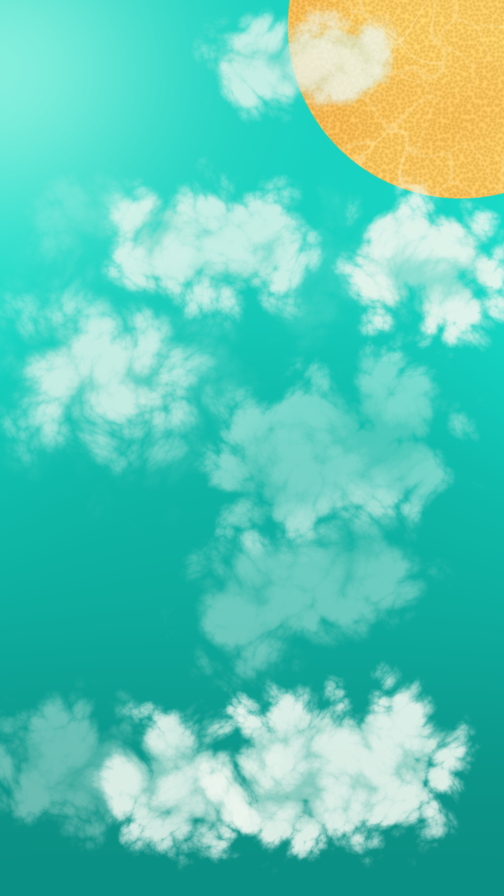
A Shadertoy shader for this background:

```glsl
// Teal sky with billowing clouds and a golden sun in the upper right corner.

#define CANVAS_HEIGHT 1.7778
#define SUN_CENTER vec2(0.914, 1.727)
#define SUN_RADIUS 0.343
#define SKY_LOW vec3(0.045, 0.565, 0.52)
#define SKY_MID vec3(0.055, 0.69, 0.63)
#define SKY_HIGH vec3(0.09, 0.82, 0.75)
#define GLOW_COLOR vec3(0.66, 0.97, 0.90)
#define CLOUD_SHADE vec3(0.76, 0.90, 0.85)
#define CLOUD_LIGHT vec3(0.92, 0.96, 0.93)
#define BILLOW_SCALE 10.0
#define RAGGEDNESS 1.9
#define CLOUD_COUNT 12

// Each cloud is a segment from xy to zw, roughened by noise.
const vec4 cloudSpine[CLOUD_COUNT] = vec4[](
    vec4(0.14, 1.05, 0.32, 1.03), vec4(0.16, 1.34, 0.30, 1.33),
    vec4(0.62, 1.23, 0.70, 1.25), vec4(0.50, 1.645, 0.70, 1.655),
    vec4(0.33, 1.295, 0.50, 1.29), vec4(0.82, 1.25, 0.87, 1.24),
    vec4(0.14, 1.04, 0.25, 1.03), vec4(0.565, 0.85, 0.78, 0.92),
    vec4(0.49, 0.57, 0.72, 0.67), vec4(0.11, 0.26, 0.22, 0.25),
    vec4(0.33, 0.23, 0.40, 0.23), vec4(0.56, 0.24, 0.76, 0.26));

// Radius, opacity and edge softness of each cloud.
const vec3 cloudStyle[CLOUD_COUNT] = vec3[](
    vec3(0.22, 0.22, 1.1), vec3(0.09, 0.24, 0.8),
    vec3(0.13, 0.16, 0.9), vec3(0.09, 0.80, 0.6),
    vec3(0.12, 0.80, 0.55), vec3(0.135, 0.93, 0.45),
    vec3(0.15, 0.76, 0.85), vec3(0.14, 0.46, 0.4),
    vec3(0.125, 0.42, 0.6), vec3(0.12, 0.42, 0.5),
    vec3(0.12, 0.86, 0.4), vec3(0.14, 0.92, 0.35));

vec2 hash2(vec2 p) {
    vec3 q = fract(p.xyx * vec3(0.1031, 0.1030, 0.0973));
    q += dot(q, q.yzx + 33.33);
    return fract((q.xx + q.yz) * q.zy);
}

// Distances to the nearest and second nearest feature points.
vec2 cellular(vec2 p) {
    vec2 cell = floor(p), local = fract(p), nearest = vec2(2.0);
    for (int y = -1; y <= 1; y++)
    for (int x = -1; x <= 1; x++) {
        vec2 offset = vec2(x, y);
        float d = length(offset + hash2(cell + offset + 50.0) - local);
        nearest = d < nearest.x ? vec2(d, nearest.x) : vec2(nearest.x, min(nearest.y, d));
    }
    return nearest;
}

// Layered round puffs, averaging about 0.75.
float billow(vec2 p) {
    float sum = 0.0, weight = 0.5;
    for (int i = 0; i < 5; i++) {
        float d = cellular(p).x;
        sum += weight * (1.0 - d * d);
        p = mat2(1.6, 1.2, -1.2, 1.6) * p + 7.3;
        weight *= 0.52;
    }
    return sum / 1.0;
}

float segmentDistance(vec2 p, vec2 a, vec2 b) {
    vec2 axis = b - a;
    return length(p - a - axis * clamp(dot(p - a, axis) / dot(axis, axis), 0.0, 1.0));
}

vec3 skyColor(vec2 p) {
    float height = p.y / CANVAS_HEIGHT;
    vec3 color = mix(SKY_LOW, SKY_MID, smoothstep(0.02, 0.42, height));
    color = mix(color, SKY_HIGH, smoothstep(0.36, 0.8, height));
    // Brighter side edges and a pale glow at the upper left
    float side = p.x - 0.5;
    float band = exp(-pow((p.y - 1.1) / 0.42, 2.0));
    color += vec3(0.02, 0.22, 0.21) * side * side * band;
    vec2 glow = (p - vec2(-0.02, 1.64)) / vec2(0.36, 0.32);
    return mix(color, GLOW_COLOR, 0.75 * exp(-dot(glow, glow)));
}

vec3 sunColor(vec2 p) {
    vec2 warped = p + 0.025 * sin(p.yx * 31.0 + 2.0 * sin(p * 19.0));
    float patches = 0.5 + 0.25 * (sin(warped.x * 17.0 + 1.0) + sin(warped.y * 23.0));
    float light = 0.35 * patches + 0.9 * (p.x - 0.6) + 0.6 * (p.y - 1.5);
    vec3 color = mix(vec3(0.95, 0.70, 0.30), vec3(0.98, 0.85, 0.44), clamp(light, 0.0, 1.0));
    color += 0.13 * (cellular(p * 130.0).x - 0.45);
    vec2 crack = cellular(warped * 11.0);
    float vein = 1.0 - smoothstep(0.0, 0.11, crack.y - crack.x);
    return mix(color, vec3(1.0, 0.91, 0.66), vein * 0.55 * patches);
}

void mainImage(out vec4 fragColor, in vec2 fragCoord) {
    vec2 p = fragCoord / iResolution.xy * vec2(1.0, CANVAS_HEIGHT);
    float pixel = 1.0 / iResolution.x;
    vec3 color = skyColor(p);

    // Sun disc
    float sunEdge = length(p - SUN_CENTER) - SUN_RADIUS;
    color = mix(color, sunColor(p), 1.0 - smoothstep(-pixel, pixel, sunEdge));

    // Clouds share one noise field
    vec2 drift = 0.012 * sin(p.yx * 27.0 + 1.5 * sin(p * 15.0));
    float puff = billow((p + drift) * BILLOW_SCALE);
    float relief = smoothstep(0.55, 0.9, puff);
    for (int i = 0; i < CLOUD_COUNT; i++) {
        vec3 style = cloudStyle[i];
        float d = segmentDistance(p, cloudSpine[i].xy, cloudSpine[i].zw) / style.x;
        float body = 1.0 - d + (puff - 0.75) * RAGGEDNESS;
        float density = smoothstep(-0.15, style.z, body) * mix(0.72, 1.0, relief);
        color = mix(color, mix(CLOUD_SHADE, CLOUD_LIGHT, relief), density * style.y);
    }
    fragColor = vec4(clamp(color, 0.0, 1.0), 1.0);
}
```
